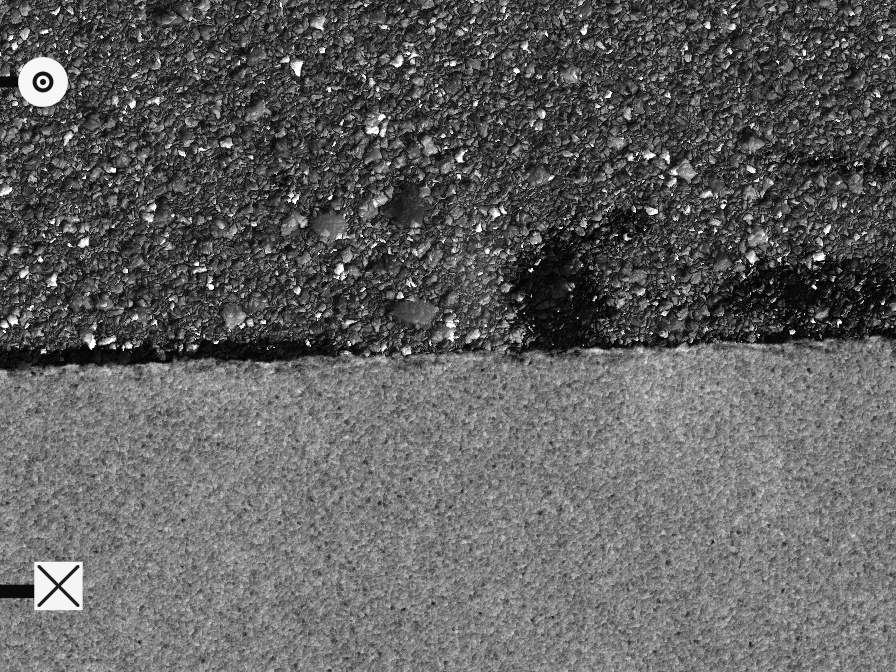
A WebGL 2 fragment shader for this texture:

```glsl
#version 300 es
precision highp float;
uniform vec2 u_resolution;
out vec4 fragColor;

vec2 hash2(vec2 p) {
  vec3 q = fract(p.xyx * vec3(0.1031, 0.103, 0.0973));
  q += dot(q, q.yzx + 33.33);
  return fract((q.xx + q.yz) * q.zy);
}
// Cellular noise: offset from the nearest seed, gap to the border, cell id
vec4 cells(vec2 p) {
  vec4 nearest = vec4(0.0);
  float first = 9.0, second = 9.0;
  for (int i = 0; i < 9; i++) {
    vec2 cell = floor(p) + vec2(i % 3 - 1, i / 3 - 1);
    vec2 offset = p - cell - hash2(cell);
    float d = length(offset);
    second = min(second, max(first, d));
    if (d < first) nearest = vec4(offset, cell);
    first = min(first, d);
  }
  return vec4(nearest.xy, second - first, hash2(nearest.zw + 71.0).x);
}
// Layered sines, about -1 to 1
float waves(vec2 p) {
  float sum = 0.0, gain = 0.5;
  for (int i = 0; i < 5; i++) {
    sum += gain * sin(p.x + 1.7 * sin(p.y * 0.8)) * cos(p.y + 1.3 * sin(p.x * 0.7));
    p = mat2(1.2, 1.5, -1.5, 1.2) * p + 2.3;
    gain *= 0.62;
  }
  return sum;
}
float blob(vec2 p, vec2 center, vec2 radius) {
  vec2 d = (p - center) / radius;
  return exp(-dot(d, d));
}
float fill(float d) { return smoothstep(0.75, -0.75, d * u_resolution.y); }
float box(vec2 p, vec2 halfSize) {
  vec2 d = abs(p) - halfSize;
  return max(d.x, d.y);
}
float pebble(float tone, vec2 p, vec2 center, vec2 radius, float albedo) {
  vec2 d = mat2(0.9, -0.43, 0.43, 0.9) * ((p - center) / radius) + 0.15 * waves(p * 60.0);
  tone *= 1.0 - 0.65 * blob(d, vec2(-0.6, 0.5), vec2(0.9));
  float lit = albedo * (0.85 + 0.4 * dot(d, vec2(0.4, -0.6))) + 0.4 * (tone - 0.25);
  return mix(tone, lit, smoothstep(1.1, 0.8, length(d)));
}
// Gravel: sparse large stones laid over finer grit
float gravel(vec2 p) {
  vec2 warped = p + 0.006 * vec2(waves(p * 80.0), waves(p.yx * 80.0 + 9.0));
  float tone = 0.22, glint = 0.0, scale = 180.0;
  for (int i = 0; i < 4; i++) {
    vec4 c = cells(warped * scale + float(i) * 19.0);
    float facet = clamp(0.52 + dot(c.xy, vec2(0.8, -0.9)), 0.04, 1.2);
    float stone = facet * (0.3 + 0.75 * c.w * c.w) * (0.5 + 2.2 * tone);
    float present = step(float(i) * (0.37 - 0.025 * float(i)), fract(c.w * 37.0));
    float body = present * smoothstep(0.02, 0.38, c.z);
    tone *= 1.0 - 0.65 * present * smoothstep(0.3, 0.0, c.z);
    tone = mix(tone, stone * 1.25, body * 0.92);
    if (i < 3) glint = mix(glint, 0.45 * facet * smoothstep(0.9, 0.97, c.w), body);
    scale *= 0.58;
  }
  tone *= 1.0 + 0.35 * waves(p * 55.0 + 3.0);
  return 0.025 + 0.98 * tone / (0.65 + tone) + glint;
}
// Slab: fine grain, small pits, faint stains and streaks, worn rim
float slab(vec2 p, float depth) {
  vec2 warped = p + 0.003 * vec2(waves(p * 110.0), waves(p.yx * 110.0 + 4.0));
  vec4 fine = cells(warped * 210.0), coarse = cells(warped * 105.0 + 5.0), pit = cells(warped * 56.0);
  float tone = 0.495 + 0.28 * (fine.w - 0.5) * smoothstep(0.0, 0.4, fine.z);
  tone += 0.15 * (coarse.w - 0.5) * smoothstep(0.0, 0.4, coarse.z);
  tone += 0.13 * dot(fine.xy, vec2(0.7, -0.7)) + 0.08 * dot(coarse.xy, vec2(0.7, -0.7));
  tone += 0.03 * waves(p * 9.0) + 0.08 * waves(p * 190.0);
  tone -= 0.2 * step(0.82, pit.w) * smoothstep(0.28, 0.05, length(pit.xy));
  tone += 0.22 * step(pit.w, 0.02) * smoothstep(0.25, 0.05, length(pit.xy));
  tone += 0.07 * blob(p, vec2(1.0, 0.42), vec2(0.13, 0.09)) * (1.0 + waves(vec2(p.x * 90.0, p.y * 12.0)));
  tone += 0.06 * blob(p, vec2(1.14, 0.27), vec2(0.025, 0.07));
  tone += 0.07 * blob(p, vec2(0.3, 0.425), vec2(0.12, 0.025));
  return tone + smoothstep(0.035, 0.0, depth) * (0.4 * waves(p * vec2(45.0, 130.0)) - 0.05);
}

void main() {
  vec2 p = gl_FragCoord.xy / u_resolution.y;
  float rise = p.y - 0.451 - 0.034 * p.x - 0.006 * waves(p * vec2(32.0, 20.0)) - 0.004 * waves(p * 120.0);
  // Gravel with a few large pebbles
  float ground = gravel(p) + 0.1 * blob(p, vec2(0.71, 0.585), vec2(0.045, 0.09));
  ground = pebble(ground, p, vec2(0.49, 0.664), vec2(0.027, 0.02), 0.46);
  ground = pebble(ground, p, vec2(0.611, 0.69), vec2(0.024, 0.029), 0.25);
  ground = pebble(ground, p, vec2(0.616, 0.535), vec2(0.034, 0.018), 0.42);
  // Shadows in the hollows and along the slab
  float shade = 1.1 * blob(p, vec2(0.83, 0.565), vec2(0.085, 0.1));
  shade += 0.75 * blob(p, vec2(0.93, 0.66), vec2(0.05, 0.045));
  shade += 0.85 * blob(p, vec2(1.21, 0.56), vec2(0.2, 0.065));
  shade += 0.6 * blob(p, vec2(1.25, 0.755 - 0.1 * (p.x - 1.25)), vec2(0.14, 0.017));
  shade += 0.6 * blob(p, vec2(0.42, 0.73), vec2(0.03, 0.02));
  shade -= 0.55 * blob(p, vec2(0.925, 0.605), vec2(0.035, 0.04));
  shade += 1.1 * smoothstep(0.05, 0.008, rise) * smoothstep(0.58, 0.4, p.x);
  shade += 0.5 * smoothstep(0.022, 0.004, rise) + 0.28 * waves(p * 38.0) - 0.7 * (ground - 0.28);
  ground *= 1.0 - 0.78 * smoothstep(0.25, 0.8, shade);
  float tone = mix(slab(p, -rise), ground, smoothstep(-0.003, 0.003, rise));
  // Round target
  float r = length(p - vec2(0.064, 0.878));
  tone = mix(tone, 0.04, fill(box(p - vec2(0.015, 0.878), vec2(0.02, 0.008))));
  tone = mix(tone, 0.97, fill(r - 0.037));
  tone = mix(tone, 0.08, fill(min(abs(r - 0.0125) - 0.003, r - 0.0045)));
  // Square target with crossed lines
  vec2 q = p - vec2(0.087, 0.128);
  float cross = max(abs(abs(q.x) - abs(q.y)) * 0.707 - 0.0024, box(q, vec2(0.031)));
  tone = mix(tone, 0.04, fill(box(p - vec2(0.025, 0.12), vec2(0.03, 0.01))));
  tone = mix(tone, 0.96, fill(box(q, vec2(0.036))));
  tone = mix(tone, 0.1, fill(cross));
  fragColor = vec4(vec3(clamp(tone, 0.0, 1.0)), 1.0);
}
```
